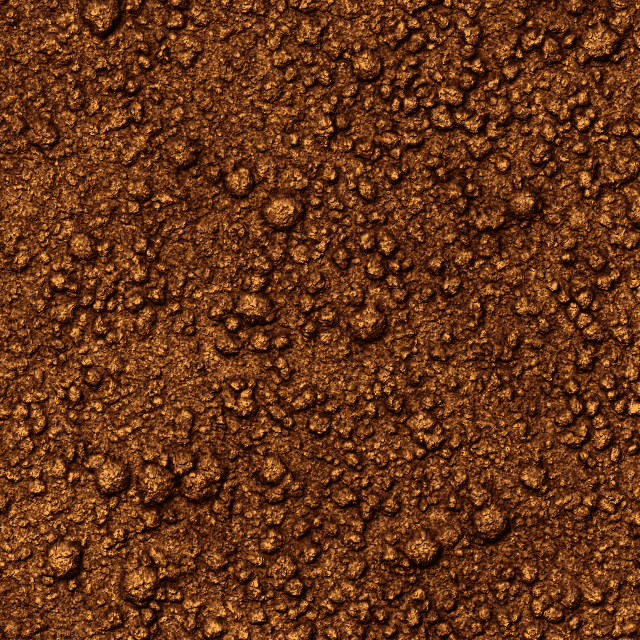
Give the GLSL for this texture, as a Shadertoy shader.

```glsl
vec3 hash3(vec2 p) {
    vec3 q = fract(p.xyx * vec3(0.1031, 0.1030, 0.0973));
    q += dot(q, q.yxz + 33.33);
    return fract((q.xxy + q.yzz) * q.zyx);
}

float noise(vec2 p) {
    vec2 cell = floor(p), f = fract(p);
    f = f * f * (3.0 - 2.0 * f);
    float low = mix(hash3(cell).x, hash3(cell + vec2(1, 0)).x, f.x);
    float high = mix(hash3(cell + vec2(0, 1)).x, hash3(cell + vec2(1, 1)).x, f.x);
    return mix(low, high, f.y);
}

// Blunt lumps scattered over a jittered grid; share is the part of cells filled
float lumps(vec2 p, float cells, float share) {
    vec2 q = p * cells, cell = floor(q);
    float top = 0.0;
    for (int j = -1; j <= 1; j++) {
        for (int i = -1; i <= 1; i++) {
            vec2 id = cell + vec2(i, j);
            vec3 rnd = hash3(id + cells);
            if (fract(rnd.z * 17.3) > share) continue;
            vec2 d = q - id - rnd.xy;
            float radius = mix(0.32, 0.65, rnd.z * rnd.z);
            float x = dot(d, d) / (radius * radius);
            top = max(top, radius * (1.0 - x * mix(0.4, 1.0, x)));
        }
    }
    return 0.55 * top / cells;
}

// Soil relief: clods and crumbs with smaller grains riding on them
float soilHeight(vec2 p) {
    vec2 bent = p + 0.009 * (vec2(noise(p * 50.0), noise(p * 50.0 + 19.0)) - 0.5);
    bent += 0.003 * (vec2(noise(p * 140.0 + 5.0), noise(p * 140.0 + 61.0)) - 0.5);
    float clumping = smoothstep(0.2, 0.65, noise(p * 9.0 + 4.0));
    float clods = lumps(bent, 20.0, 0.16);
    float crumbs = lumps(bent, 38.0, 0.65) * mix(0.55, 1.3, clumping);
    float h = max(clods, crumbs) + 0.008 * noise(p * 14.0);
    h += 0.9 * lumps(bent, 78.0, 0.7);
    h += 0.8 * lumps(p, 225.0, 0.8);
    return h + 0.0014 * noise(p * 380.0);
}

void mainImage(out vec4 fragColor, in vec2 fragCoord) {
    vec2 p = fragCoord / iResolution.y;
    vec3 light = normalize(vec3(-0.28, 0.4, 1.0));
    float h = soilHeight(p);

    // Diffuse light on the relief
    float e = 0.0008;
    vec2 slope = vec2(soilHeight(p + vec2(e, 0)), soilHeight(p + vec2(0, e))) - h;
    float diffuse = max(dot(normalize(vec3(-slope / e, 1.0)), light), 0.0);

    // Hollows darken by the higher ground around them, more so towards the light
    float enclosure = 0.0;
    for (int i = 0; i < 8; i++) {
        float angle = 2.4 * float(i), reach = 0.003 + 0.0018 * float(i);
        vec2 dir = vec2(cos(angle), sin(angle));
        float rise = max((soilHeight(p + dir * reach) - h) / reach, 0.0);
        enclosure += rise * (1.0 + dot(dir, light.xy)) / 8.0;
    }
    float lit = exp(-2.4 * enclosure);

    // Uneven pigment, paler on high ground, with a few pale flecks
    vec2 turned = mat2(0.8, 0.6, -0.6, 0.8) * p;
    float pigment = 0.42 + 0.65 * noise(turned * 300.0 + 7.0);
    pigment += 0.32 * noise(turned * 130.0 + 43.0) + 0.2 * noise(p * 6.0);
    pigment += 0.25 * smoothstep(0.8, 0.95, noise(p * 90.0 + 31.0));
    pigment += 12.0 * (h - 0.014);

    float tone = max((0.05 + 1.05 * diffuse * lit) * pigment, 0.0);
    tone = 0.04 + 0.98 * pow(min(tone, 1.2), 1.32);
    vec3 paleEarth = vec3(0.75, 0.47, 0.21);
    vec3 color = paleEarth * pow(vec3(tone), vec3(1.0, 1.43, 1.65));
    fragColor = vec4(color, 1.0);
}
```
